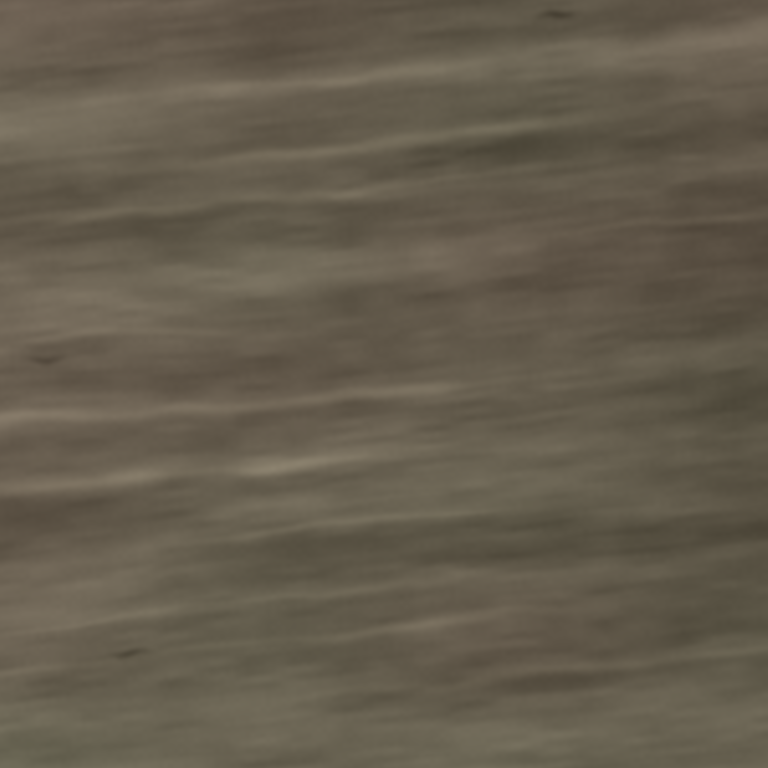
A Shadertoy shader for this texture:

```glsl
// Weathered brown-grey wood with soft, slightly rising grain and pale broken streaks.
#define SLOPE 0.105
#define STREAKS 13
#define STREAK_GAIN 0.105
#define BAND_GAIN 0.115
#define GRAIN_GAIN 0.085
#define FIBRE_GAIN 0.040
#define MOTTLE_GAIN 0.022
#define BASE_WOOD vec3(0.400, 0.368, 0.308)
#define WARM_TINT vec3(0.008, -0.003, 0.002)
#define PALE_TINT vec3(1.04, 1.0, 0.88)

float hash(vec2 p) {
    return fract(sin(dot(p, vec2(127.1, 311.7))) * 43758.5453);
}

float noise(vec2 p) {
    vec2 cell = floor(p), f = fract(p);
    f = f * f * (3.0 - 2.0 * f);
    return mix(mix(hash(cell), hash(cell + vec2(1, 0)), f.x),
               mix(hash(cell + vec2(0, 1)), hash(cell + vec2(1, 1)), f.x), f.y);
}

// Noise centred on zero, so that layers keep the mean colour
float layer(vec2 p, vec2 scale, float seed) {
    return noise(p * scale + seed) - 0.5;
}

float bell(float x, float width) {
    return exp(-x * x / (width * width));
}

// Pale raised fibres, each with a soft dark hollow below
float streaks(vec2 p) {
    float sum = 0.0;
    for (int i = 0; i < STREAKS; i++) {
        float id = float(i);
        float h1 = hash(vec2(id, 3.1)), h2 = hash(vec2(id, 7.7));
        float h3 = hash(vec2(id, 12.3)), h4 = hash(vec2(id, 19.9));
        float height = (id + 0.2 + 0.6 * h1) / float(STREAKS) * 1.1 - 0.1;
        float wobble = 0.010 * (noise(vec2(p.x * 7.0, id * 5.3)) - 0.5)
                     + 0.005 * (noise(vec2(p.x * 24.0, id * 9.1)) - 0.5);
        float d = p.y - height - wobble;
        float reach = mix(0.18, 0.60, h3);
        float span = 1.0 - smoothstep(reach * 0.5, reach, abs(p.x - h2));
        float broken = smoothstep(0.1, 0.8, noise(vec2(p.x * 11.0, id * 3.7)));
        float width = mix(0.005, 0.009, h4) * mix(0.75, 1.2, broken);
        float line = bell(d, width) * mix(0.35, 1.0, broken);
        float hollow = bell(d + 0.026, 0.020) * 0.22;
        sum += span * mix(0.4, 1.0, h4 * h4) * (line - hollow);
    }
    return sum;
}

// Sparse short dark pits, one candidate per stretched cell
float pits(vec2 p) {
    vec2 q = p * vec2(9.0, 28.0);
    vec2 cell = floor(q);
    vec2 centre = 0.35 + 0.3 * vec2(hash(cell + 4.0), hash(cell + 8.0));
    vec2 d = (fract(q) - centre) / vec2(0.20, 0.16);
    d.y += 0.25 * sin(d.x * 3.0 + cell.y);
    return step(0.965, hash(cell + 15.0)) * exp(-dot(d, d));
}

void mainImage(out vec4 fragColor, in vec2 fragCoord) {
    vec2 uv = fragCoord / iResolution.y;

    // Grain coordinates: x along the fibres, y across them
    vec2 p = vec2(uv.x, uv.y - SLOPE * uv.x);
    p.y += 0.022 * layer(uv, vec2(2.5, 4.0), 31.0);
    p.y += 0.006 * layer(uv, vec2(12.0, 20.0), 47.0);

    // Wide bands, medium grain, thin fibres and isotropic mottling
    float tone = BAND_GAIN * layer(p, vec2(1.3, 9.0), 2.4);
    tone += GRAIN_GAIN * layer(p, vec2(3.5, 25.0), 13.7);
    tone += GRAIN_GAIN * 0.5 * layer(p, vec2(8.0, 48.0), 23.2);
    tone += FIBRE_GAIN * layer(p, vec2(18.0, 105.0), 57.9);
    tone += MOTTLE_GAIN * layer(uv, vec2(30.0, 42.0), 71.3);
    tone += 0.010 * layer(uv, vec2(150.0), 83.6);

    // Slow light falloff: brightest at the lower left
    tone += 0.045 * (0.5 - uv.x) * (1.3 - uv.y) + 0.022 * (0.5 - uv.y);

    float pale = STREAK_GAIN * streaks(p);
    float pit = 0.10 * pits(p);

    // Patches drift between olive and reddish brown
    float hue = 2.0 * layer(uv, vec2(3.0, 6.0), 91.0) + 1.2 * (uv.y - 0.5);
    vec3 wood = BASE_WOOD + WARM_TINT * hue;
    wood += (tone - pit) * vec3(1.0, 0.96, 0.88) + pale * PALE_TINT;

    fragColor = vec4(clamp(wood, 0.0, 1.0), 1.0);
}
```
